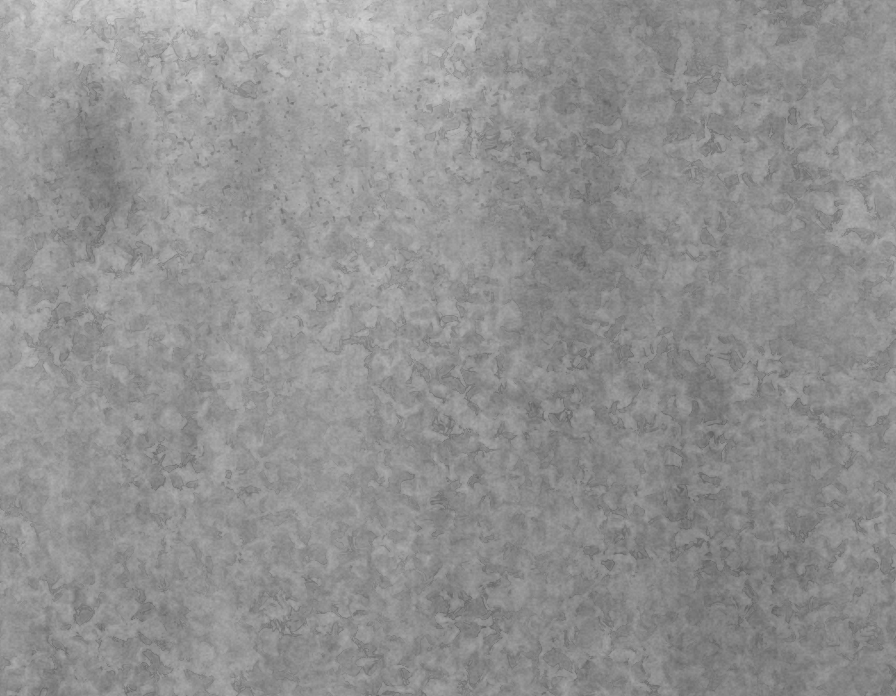
Give the GLSL for this texture, as a Shadertoy shader.

```glsl
// Weathered grey metal sheet: soft glows, faint vertical stains, small flaky mottling and fine pits.
#define BASE_TONE 0.556
#define STAIN_DEPTH 0.09
#define CLOUD_DEPTH 0.07
#define FLAKE_SCALE 80.0
#define FLAKE_DEPTH 0.20
#define VEIN_WIDTH 0.085
#define VEIN_DEPTH 0.085
#define PIT_SCALE 190.0
#define PIT_DEPTH 0.11
#define GRAIN_SCALE 390.0
#define GRAIN_DEPTH 0.085

float hash(vec2 p) {
    return fract(sin(dot(p, vec2(127.1, 311.7))) * 43758.5453);
}

float noise(vec2 p) {
    vec2 cell = floor(p), f = fract(p);
    f = f * f * (3.0 - 2.0 * f);
    float low = mix(hash(cell), hash(cell + vec2(1, 0)), f.x);
    float high = mix(hash(cell + vec2(0, 1)), hash(cell + vec2(1, 1)), f.x);
    return mix(low, high, f.y);
}

vec2 turn(vec2 p) {
    return mat2(0.8, 0.6, -0.6, 0.8) * p;
}

float fbm(vec2 p) {
    float sum = 0.0, weight = 0.5;
    for (int i = 0; i < 4; i++) {
        sum += weight * noise(p);
        p = turn(p) * 2.03 + 17.3;
        weight *= 0.5;
    }
    return sum / 0.9375;
}

// Soft elliptical patch of light or shade
float patchAt(vec2 p, vec2 centre, vec2 radius) {
    vec2 d = (p - centre) / radius;
    return exp(-dot(d, d));
}

// Broad light falling from the top, with a few dull stains
float lighting(vec2 p) {
    p += 0.05 * (vec2(fbm(p * 7.0), fbm(p * 7.0 + 40.0)) - 0.5);
    float glow = 0.20 * patchAt(p, vec2(0.12, 1.05), vec2(0.25, 0.16))
               + 0.13 * patchAt(p, vec2(0.50, 1.03), vec2(0.22, 0.20))
               + 0.05 * patchAt(p, vec2(0.45, 0.70), vec2(0.40, 0.40))
               + 0.05 * patchAt(p, vec2(0.00, 0.50), vec2(0.07, 0.35))
               + 0.05 * patchAt(p, vec2(1.29, 0.50), vec2(0.08, 0.60));
    float shade = 0.11 * patchAt(p, vec2(0.14, 0.78), vec2(0.045, 0.12))
                + 0.06 * patchAt(p, vec2(0.38, 0.80), vec2(0.05, 0.10))
                + 0.05 * patchAt(p, vec2(0.81, 0.62), vec2(0.08, 0.25))
                + 0.05 * patchAt(p, vec2(1.03, 0.45), vec2(0.04, 0.10))
                + 0.07 * patchAt(p, vec2(1.05, 0.08), vec2(0.22, 0.22));
    return glow - shade;
}

void mainImage(out vec4 fragColor, in vec2 fragCoord) {
    vec2 p = fragCoord / iResolution.y;
    float tone = BASE_TONE + lighting(p);

    // Faint vertical stains, clouds and brushed streaks
    tone += STAIN_DEPTH * (fbm(p * vec2(11.0, 2.6) + 5.0) - 0.5);
    tone += CLOUD_DEPTH * (fbm(turn(p) * 24.0 + 31.0) - 0.5);
    tone += 0.02 * (noise(p * vec2(190.0, 14.0)) - 0.5);

    // Small irregular flakes with broken dark rims
    vec2 q = turn(p) * FLAKE_SCALE;
    q += 1.2 * (vec2(noise(q * 0.8 + 9.0), noise(q * 0.8 + 63.0)) - 0.5);
    float flake = fbm(q);
    float wear = smoothstep(0.30, 0.66, fbm(p * 9.0 + 71.0));
    float broken = smoothstep(0.35, 0.70, noise(q * 0.8 + 23.0));
    float vein = 1.0 - smoothstep(0.0, VEIN_WIDTH, abs(flake - 0.45));
    tone += FLAKE_DEPTH * (0.6 + 0.4 * wear) * (flake - 0.5);
    tone -= VEIN_DEPTH * vein * broken * (0.4 + 0.6 * wear);

    // Tiny dark pits, denser toward the upper middle
    float pitZone = 0.3 + 0.7 * patchAt(p, vec2(0.45, 0.82), vec2(0.40, 0.28));
    vec2 pitSpace = turn(turn(p)) * PIT_SCALE;
    float pits = smoothstep(0.70, 0.88, 0.75 * noise(pitSpace) + 0.25 * noise(p * 70.0 + 3.0));
    tone -= PIT_DEPTH * pits * pitZone;

    // Fine grain
    float grain = 0.6 * noise(p * GRAIN_SCALE) + 0.4 * noise(turn(p) * GRAIN_SCALE * 0.5);
    tone += GRAIN_DEPTH * (grain - 0.5);

    fragColor = vec4(vec3(clamp(tone, 0.0, 1.0)), 1.0);
}
```
